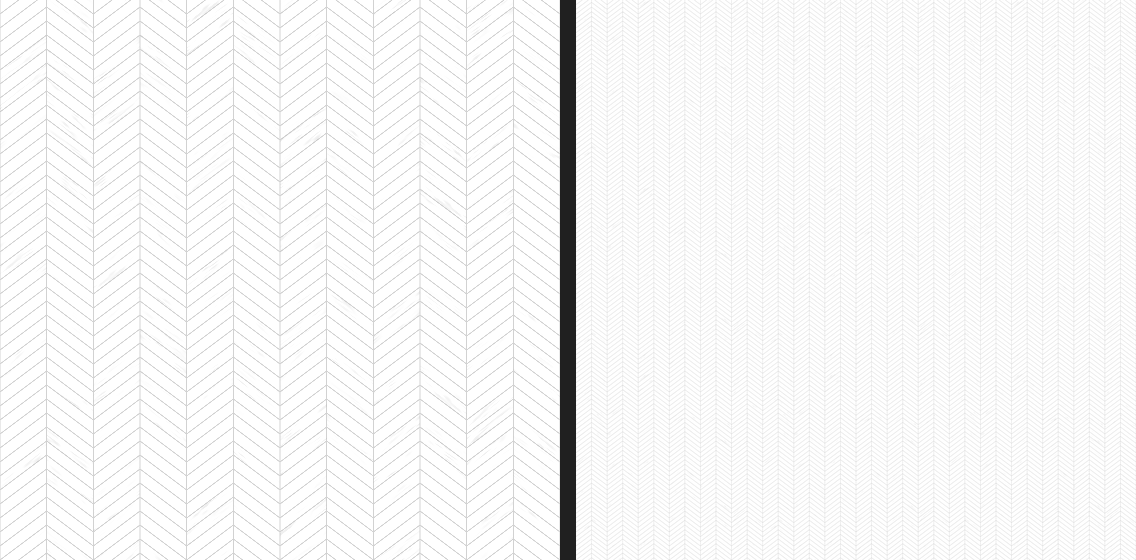
Left, the tile; right, the same tile 3 across and 3 down.
Give the GLSL for this pattern, as a WebGL 2 fragment shader.

```glsl
#version 300 es
precision highp float;
// White chevron planks: upright seams split the canvas into columns, and
// slanted hairlines that mirror from column to column divide them into planks.
// A few planks carry faint streaks of grain. All counts are whole, so it tiles.

#define COLUMNS 12.0        // even, so that the zigzag closes
#define ROWS 40.0           // planks stacked in each column
#define RISE 2.5            // climb of a plank across its column, in rows
#define LINE_WIDTH 0.00078  // share of the canvas
#define LINE_COLOR vec3(0.60)
#define PLANK_COLOR vec3(1.0)
#define GRAIN_CELLS vec2(5.0, 9.0)  // streak cells along and across a plank
#define GRAIN_STRENGTH 0.07
#define GRAIN_RARITY 0.55   // higher leaves more planks clean

uniform vec2 u_resolution;
out vec4 fragColor;

float hash(vec2 p) {
    return fract(sin(dot(p, vec2(127.1, 311.7))) * 43758.5453);
}

// Smooth value noise
float noise(vec2 p) {
    vec2 cell = floor(p);
    vec2 t = fract(p);
    t = t * t * (3.0 - 2.0 * t);
    float low = mix(hash(cell), hash(cell + vec2(1.0, 0.0)), t.x);
    float high = mix(hash(cell + vec2(0.0, 1.0)), hash(cell + 1.0), t.x);
    return mix(low, high, t.y);
}

// Distance, in periods, to the nearest whole number
float nearestLine(float x) {
    return abs(fract(x + 0.5) - 0.5);
}

// Share of a pixel covered by a line; stays correct for lines under a pixel
float lineCoverage(float dist, float pixel) {
    float halfWidth = 0.5 * LINE_WIDTH;
    return clamp((dist + halfWidth) / pixel + 0.5, 0.0, 1.0)
         - clamp((dist - halfWidth) / pixel + 0.5, 0.0, 1.0);
}

// Sparse thin streaks that run nearly along the plank
float grain(vec2 local, vec2 plank) {
    float seed = hash(plank + 3.7);
    float tilt = 0.5 * (hash(plank + 9.2) - 0.5);
    vec2 p = vec2(local.x, local.y + tilt * local.x) * GRAIN_CELLS;
    float streak = smoothstep(0.55, 0.95, noise(p + floor(seed * 200.0)));
    float patches = smoothstep(0.4, 0.8, noise(local * vec2(3.0, 1.5) + seed * 90.0));
    float worn = smoothstep(GRAIN_RARITY, 1.0, hash(plank));
    return streak * patches * worn;
}

void main() {
    vec2 uv = gl_FragCoord.xy / u_resolution;
    float pixel = 1.0 / min(u_resolution.x, u_resolution.y);

    // Fold the columns into a zigzag: valleys at even seams, peaks at odd ones
    float x = uv.x * COLUMNS;
    float column = floor(x);
    float along = mod(column, 2.0) < 0.5 ? fract(x) : 1.0 - fract(x);
    float row = uv.y * ROWS - RISE * along;

    // Seams, measured at right angles to each line
    float slope = RISE * COLUMNS / ROWS;
    float slantDist = nearestLine(row) / ROWS * inversesqrt(1.0 + slope * slope);
    float uprightDist = nearestLine(x) / COLUMNS;
    float seam = max(lineCoverage(slantDist, pixel), lineCoverage(uprightDist, pixel));

    // Faint wear, seeded by plank with wrapped row numbers
    vec2 plank = vec2(column, mod(floor(row), ROWS));
    float wear = GRAIN_STRENGTH * grain(vec2(along, fract(row)), plank);

    vec3 color = mix(PLANK_COLOR * (1.0 - wear), LINE_COLOR, seam);
    fragColor = vec4(color, 1.0);
}
```
